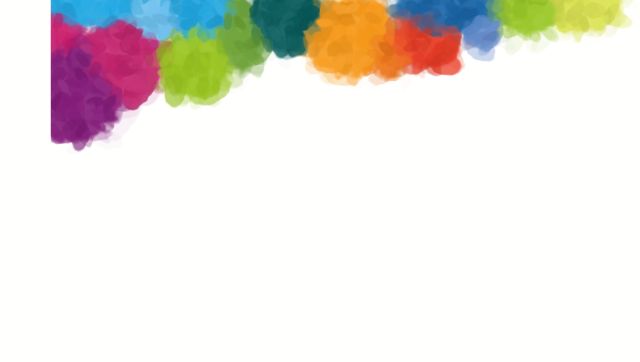
Write a Shadertoy shader that draws this background.

```glsl
// A ragged band of rainbow paint along the top of a white sheet, cut straight at the left.
// Soft ellipses define a colour field and its outline; layers of jittered, rotated
// brush dabs sample that field, turning translucent near the outline.

// Lengths are hundredths of the canvas height; y runs down from the top edge.
const vec3 PAPER = vec3(1.0, 1.0, 0.998);
const float LEFT_CUT = 14.0;
const float PAINT_DEPTH = 50.0;
const float COLOR_SHARPNESS = 1.4;
const float WARP_SIZE = 0.22;
const float WARP_AMOUNT = 2.6;
const float TONE_RANGE = 0.22;
const int LAYERS = 4;
const float FIRST_CELL = 9.0;
const float CELL_SHRINK = 0.74;

const int BLOBS = 16;
const vec2 CENTER[BLOBS] = vec2[BLOBS](
    vec2(19.5, 25.0), vec2(33.0, 17.0), vec2(16.0, 10.0), vec2(25.0, 0.0),
    vec2(43.0, 4.0), vec2(55.0, 2.0), vec2(53.5, 17.5), vec2(66.0, 9.5),
    vec2(79.0, 4.0), vec2(97.0, 10.0), vec2(107.0, 14.0), vec2(117.5, 11.5),
    vec2(124.0, 2.0), vec2(133.0, 8.5), vec2(145.5, 2.0), vec2(161.0, 0.0));
const vec2 RADIUS[BLOBS] = vec2[BLOBS](
    vec2(15.0, 14.5), vec2(11.5, 12.0), vec2(8.0, 6.5), vec2(17.0, 8.0),
    vec2(9.0, 7.0), vec2(10.0, 9.0), vec2(10.5, 9.5), vec2(6.5, 10.5),
    vec2(11.5, 11.0), vec2(13.0, 11.0), vec2(7.0, 7.5), vec2(10.0, 7.5),
    vec2(15.0, 8.0), vec2(5.0, 5.0), vec2(10.0, 8.0), vec2(11.0, 8.5));
const vec3 PIGMENT[BLOBS] = vec3[BLOBS](
    vec3(0.52, 0.11, 0.48), vec3(0.77, 0.14, 0.43), vec3(0.80, 0.10, 0.41),
    vec3(0.13, 0.66, 0.89), vec3(0.42, 0.75, 0.93), vec3(0.12, 0.65, 0.88),
    vec3(0.60, 0.77, 0.12), vec3(0.42, 0.63, 0.20), vec3(0.03, 0.36, 0.36),
    vec3(0.97, 0.60, 0.10), vec3(0.93, 0.45, 0.10), vec3(0.91, 0.23, 0.14),
    vec3(0.10, 0.40, 0.66), vec3(0.40, 0.55, 0.80), vec3(0.60, 0.78, 0.15),
    vec3(0.86, 0.89, 0.32));

vec2 hash2(vec2 p) {
    vec3 q = fract(vec3(p.xyx) * vec3(0.1031, 0.1030, 0.0973));
    q += dot(q, q.yzx + 33.33);
    return fract((q.xx + q.yz) * q.zy);
}

float gradientNoise(vec2 p) {
    vec2 i = floor(p), f = fract(p);
    vec2 u = f * f * f * (f * (f * 6.0 - 15.0) + 10.0);
    vec2 e = vec2(0.0, 1.0);
    float a = dot(hash2(i) * 2.0 - 1.0, f);
    float b = dot(hash2(i + e.yx) * 2.0 - 1.0, f - e.yx);
    float c = dot(hash2(i + e.xy) * 2.0 - 1.0, f - e.xy);
    float d = dot(hash2(i + e.yy) * 2.0 - 1.0, f - e.yy);
    return mix(mix(a, b, u.x), mix(c, d, u.x), u.y);
}

// Blended pigment in rgb, approximate distance to the painted outline in w.
vec4 paintField(vec2 p) {
    vec3 sum = vec3(0.0);
    float total = 0.0, nearest = 1000.0;
    for (int i = 0; i < BLOBS; i++) {
        float d = (length((p - CENTER[i]) / RADIUS[i]) - 1.0) * min(RADIUS[i].x, RADIUS[i].y);
        float weight = exp(-COLOR_SHARPNESS * clamp(d, -20.0, 40.0));
        sum += PIGMENT[i] * weight;
        total += weight;
        nearest = min(nearest, d);
    }
    return vec4(sum / total, nearest);
}

// One layer of overlapping dabs, always laid down in the same cell order.
vec3 layDabs(vec3 color, vec2 p, vec2 warp, float cell, float seed, float pixel) {
    vec2 home = floor(p / cell);
    for (int j = -1; j <= 1; j++)
    for (int i = -1; i <= 1; i++) {
        vec2 id = home + vec2(i, j);
        vec2 place = hash2(id + seed), trait = hash2(id + seed + 57.0);
        vec2 center = (id + 0.2 + 0.6 * place) * cell;
        float angle = 6.2832 * trait.x;
        vec2 axis = vec2(cos(angle), sin(angle));
        vec2 q = p + 0.35 * warp - center;
        q = vec2(dot(q, axis), dot(q, vec2(-axis.y, axis.x)));
        q.y += 0.06 * q.x * q.x * (trait.y - 0.5);
        vec2 size = cell * vec2(0.68, 0.3 + 0.15 * trait.y);
        float edge = (length(q / size) - 1.0) * size.y;
        float shape = smoothstep(pixel, -pixel, edge);
        if (shape > 0.0) {
            vec4 paint = paintField(center);
            float tone = TONE_RANGE * (place.x - 0.5);
            vec3 tint = mix(paint.rgb, vec3(step(0.0, tone)), abs(tone));
            float opacity = smoothstep(2.5, -3.0, paint.w) * (0.35 + 0.5 * place.y);
            color = mix(color, tint, shape * opacity);
        }
    }
    return color;
}

void mainImage(out vec4 fragColor, in vec2 fragCoord) {
    float pixel = 100.0 / iResolution.y;
    vec2 p = vec2(fragCoord.x, iResolution.y - fragCoord.y) * pixel;
    vec3 color = PAPER;
    if (p.y < PAINT_DEPTH && p.x > LEFT_CUT - pixel) {
        // Ragged underpainting
        vec2 w = p * WARP_SIZE;
        vec2 warp = WARP_AMOUNT * vec2(gradientNoise(w), gradientNoise(w + 31.7));
        warp += 0.5 * WARP_AMOUNT * vec2(gradientNoise(w * 2.7 + 9.0), gradientNoise(w * 2.7 + 71.0));
        vec4 base = paintField(p + warp);
        color = mix(color, base.rgb, 0.9 * smoothstep(0.8, -1.5, base.w));
        // Brush dabs, from broad to fine
        float cell = FIRST_CELL;
        for (int k = 0; k < LAYERS; k++) {
            color = layDabs(color, p, warp, cell, 19.0 * float(k) + 100.0, pixel);
            cell *= CELL_SHRINK;
        }
        color = mix(PAPER, color, smoothstep(-0.5, 0.5, (p.x - LEFT_CUT) / pixel));
    }
    fragColor = vec4(color, 1.0);
}
```
